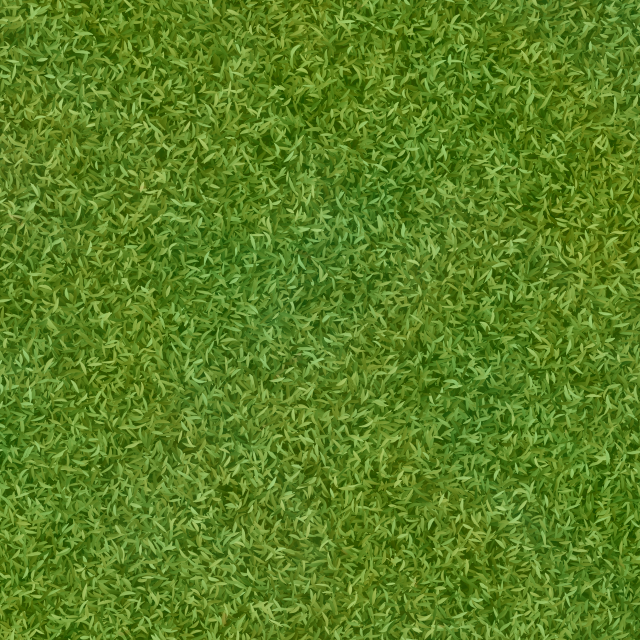
Give the GLSL for this texture, as a Shadertoy shader.

```glsl
// Draws a dense mown lawn seen from above: layers of short, curved grass blades.

const int LAYERS = 9;
const float CELL = 0.0165;        // spacing of blades within a layer
const float BLADE_WIDTH = 0.0027; // half width at the middle of a blade
const float SOFTNESS = 0.0011;    // half width of a smoothed edge

// Four random values in 0..1 for a cell of a layer.
vec4 hash4(vec3 seed) {
    vec4 h = fract(seed.xyzx * vec4(0.1031, 0.1030, 0.0973, 0.1099));
    h += dot(h, h.wzxy + 33.33);
    return fract((h.xxyz + h.yzzw) * h.zywx);
}

// Layered, warped sines: broad patches in about -1..1.
float patches(vec2 p, float scale, float phase) {
    vec2 q = p * scale + phase;
    float sum = 0.0;
    float weight = 0.5;
    for (int i = 0; i < 4; i++) {
        q += 0.8 * sin(q.yx * 1.3 + phase);
        sum += weight * sin(q.x) * cos(q.y);
        q = mat2(1.3, 1.1, -1.1, 1.3) * q + 2.7;
        weight *= 0.65;
    }
    return sum;
}

// Grass colour from deep shade (0) to sunlit tip (1).
vec3 grassRamp(float tone) {
    float t = clamp(tone, -0.08, 1.2);
    return vec3(0.19 + 0.37 * t, 0.34 + 0.37 * t, 0.01 + 0.19 * t + 0.13 * t * t);
}

// Coordinates along and across a bent blade, along running from -1 to 1.
vec2 bladeSpace(vec2 p, float angle, float halfLength, float bend) {
    vec2 dir = vec2(cos(angle), sin(angle));
    float along = dot(p, dir) / halfLength;
    float across = dot(p, vec2(-dir.y, dir.x));
    return vec2(along, across - bend * (along * along - 0.4));
}

// Coverage of a blade that tapers to both ends.
float bladeMask(vec2 q, float width, float soft) {
    float taper = width * (1.0 - q.x * q.x);
    float edge = smoothstep(-soft, soft, taper - abs(q.y));
    return edge * (1.0 - smoothstep(0.85, 1.0, abs(q.x)));
}

// Paints one layer of blades over the given colour; depth is 0 low, 1 on top.
vec3 paintLayer(vec3 base, vec2 p, float layer, float depth, float soft) {
    vec2 grid = p / CELL + layer * vec2(7.37, 3.61);
    vec2 home = floor(grid);
    float flow = 1.3 + 1.2 * patches(p, 9.0, 4.0);
    for (int y = -1; y <= 1; y++) {
        for (int x = -1; x <= 1; x++) {
            vec2 cell = home + vec2(x, y);
            vec4 place = hash4(vec3(cell, layer * 17.0 + 3.0));
            vec4 look = hash4(vec3(cell, layer * 23.0 + 151.0));
            vec2 offset = (grid - cell - place.xy) * CELL;
            float angle = flow + (place.z - 0.5) * 3.0;
            float halfLength = CELL * mix(0.48, 0.92, place.w);
            float bend = (look.x - 0.5) * 0.006;
            vec2 q = bladeSpace(offset, angle, halfLength, bend);
            float mask = bladeMask(q, BLADE_WIDTH * mix(0.65, 1.1, look.y), soft);

            // Higher blades catch more light; each is brighter toward its tip.
            float tone = mix(-0.12, 0.70, depth) + (look.z - 0.5) * 0.95;
            tone += 0.10 * q.x - 0.06 * clamp(q.y / BLADE_WIDTH, -1.0, 1.0);
            vec3 tint = (look.w - 0.5) * vec3(0.06, -0.01, -0.03);
            base = mix(base, grassRamp(tone) + tint, mask);
        }
    }
    return base;
}

void mainImage(out vec4 fragColor, in vec2 fragCoord) {
    vec2 p = fragCoord / iResolution.y;
    float soft = max(SOFTNESS, 0.55 / iResolution.y);

    // Shaded ground, then blades from bottom to top
    vec3 color = grassRamp(0.0);
    for (int i = 0; i < LAYERS; i++) {
        float depth = float(i) / float(LAYERS - 1);
        color = paintLayer(color, p, float(i), depth, soft);
    }

    // Broad patches of lush, yellowish and paler turf
    float warmth = patches(p, 7.0, 1.7);
    float paleness = patches(p, 5.0, 8.3);
    float light = patches(p, 24.0, 5.1);
    color += warmth * vec3(0.045, 0.005, -0.02);
    color += paleness * vec3(0.02, 0.015, 0.05);
    color += light * 0.035;

    // Rare dry, straw-coloured flecks
    float dry = smoothstep(0.72, 1.0, patches(p, 38.0, 2.9));
    color = mix(color, color * vec3(1.22, 0.93, 1.1), dry * 0.6);

    fragColor = vec4(clamp(color, 0.0, 1.0), 1.0);
}
```
